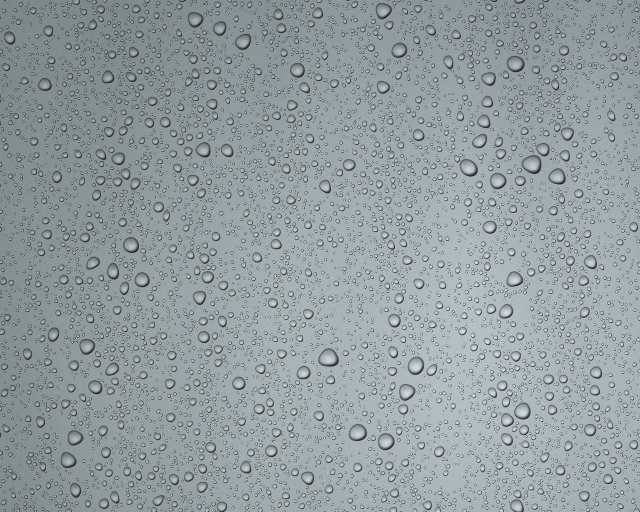
Give the GLSL for this texture, as a Shadertoy shader.

```glsl
// Rain droplets clustered in vertical trails on cool grey glass.

const int LAYERS = 7;
const int TRAILS = 6;
// Trail: centre at the bottom, sideways drift over the height, width, strength.
const vec4 TRAIL[TRAILS] = vec4[TRAILS](
    vec4(0.15, 0.05, 0.075, 0.85), vec4(0.315, 0.01, 0.028, 1.0),
    vec4(0.435, 0.02, 0.035, 0.8), vec4(0.625, -0.02, 0.027, 1.0),
    vec4(0.82, -0.07, 0.045, 0.8), vec4(0.94, -0.10, 0.035, 0.75));

struct Drop {
    vec2 centre;
    float radius;
    vec4 traits;
};

vec4 hash4(vec2 p) {
    vec4 q = fract(p.xyxy * vec4(0.1031, 0.1030, 0.0973, 0.1099));
    q += dot(q, q.wzxy + 33.33);
    return fract((q.xxyz + q.yzzw) * q.zywx);
}

float gradientDot(vec2 cell, vec2 offset) {
    return dot(hash4(cell).xy * 2.0 - 1.0, offset);
}

float gradientNoise(vec2 p) {
    vec2 i = floor(p), f = fract(p);
    vec2 u = f * f * (3.0 - 2.0 * f), e = vec2(0.0, 1.0);
    return mix(mix(gradientDot(i, f), gradientDot(i + e.yx, f - e.yx), u.x),
               mix(gradientDot(i + e.xy, f - e.xy), gradientDot(i + 1.0, f - 1.0), u.x), u.y);
}

mat2 rotation(float angle) {
    float c = cos(angle), s = sin(angle);
    return mat2(c, s, -s, c);
}

// How crowded the drops are at a place, 0 to 1.
float wetness(vec2 uv) {
    float x = uv.x + 0.025 * gradientNoise(uv * vec2(5.0, 4.0));
    float wet = 0.0;
    for (int k = 0; k < TRAILS; k++) {
        float d = (x - TRAIL[k].x - TRAIL[k].y * uv.y) / TRAIL[k].z;
        wet += TRAIL[k].w * exp(-d * d);
    }
    return min(wet, 1.0);
}

// Each layer is a turned grid, finer than the one before.
mat2 layerGrid(int layer) {
    return rotation(float(layer) * 1.3 + 0.4) * (18.0 * pow(1.36, float(layer)));
}

Drop dropInCell(vec2 cell, int layer, float aspect) {
    mat2 grid = layerGrid(layer);
    vec4 h = hash4(cell + 71.7 * float(layer) + 200.0);
    vec4 traits = hash4(cell + 37.3 * float(layer) + 511.0);
    float size = mix(0.18, 0.34, h.z * h.z);
    vec2 spot = cell + 0.5 + (h.xy - 0.5) * (1.0 - 2.7 * size);
    vec2 centre = inverse(grid) * spot;
    float fineness = float(layer) / float(LAYERS - 1);
    float chance = mix(mix(0.02, 0.30, fineness), mix(0.32, 0.66, sqrt(fineness)),
                       wetness(centre / vec2(aspect, 1.0)));
    float radius = h.w < chance ? size / length(grid[0]) : 0.0;
    return Drop(centre, radius, traits);
}

// True where a drop of a coarser layer already takes the room.
bool isBlocked(Drop drop, int layer, float aspect) {
    for (int j = 0; j < layer; j++) {
        vec2 home = floor(layerGrid(j) * drop.centre);
        for (int n = 0; n < 9; n++) {
            Drop other = dropInCell(home + vec2(n % 3, n / 3) - 1.0, j, aspect);
            float room = 1.15 * (drop.radius + other.radius);
            if (other.radius > 0.0 && distance(drop.centre, other.centre) < room) return true;
        }
    }
    return false;
}

// Distance from the centre of a leaning, uneven oval; 1 on its edge.
float ovalDistance(vec2 u, vec4 traits) {
    vec2 q = rotation((traits.x - 0.5) * 1.8) * u;
    float stretch = mix(0.95, 1.24, traits.y * traits.y);
    q *= vec2(stretch, 1.0 / stretch);
    float angle = atan(q.y, q.x + 1e-5);
    return length(q) * (1.0 + 0.09 * traits.z * sin(3.0 * angle + 6.28 * traits.w));
}

// Dark rim, heavy at the lower right, around a clear and glossy middle.
vec3 shadeDrop(vec3 glass, vec2 u, float edge) {
    float lower = 0.5 + 0.5 * dot(u / max(length(u), 1e-4), vec2(0.55, -0.83));
    float rim = smoothstep(mix(0.72, 0.5, lower), 1.0, edge) * mix(0.42, 0.86, lower * lower);
    vec2 g = u - vec2(0.05, -0.2);
    float gloss = 0.13 * exp(-4.0 * dot(g, g)) - 0.12 * smoothstep(0.0, 0.9, u.y);
    return (glass + gloss) * (1.0 - rim);
}

vec3 glassColour(vec2 uv, vec2 p) {
    vec2 d = (uv - vec2(0.72, 0.3)) * vec2(1.0, 0.9);
    float light = mix(0.49, 0.735, exp(-2.2 * dot(d, d)));
    light += 0.03 * gradientNoise(uv * vec2(9.0, 1.5)) + 0.03 * gradientNoise(p * 190.0);
    return light + vec3(-0.038, 0.0, 0.002 + 0.02 * uv.x);
}

void mainImage(out vec4 fragColor, in vec2 fragCoord) {
    vec2 uv = fragCoord / iResolution.xy;
    vec2 p = fragCoord / iResolution.y;
    float aspect = iResolution.x / iResolution.y;
    vec3 glass = glassColour(uv, p);
    vec3 colour = glass;
    for (int layer = 0; layer < LAYERS; layer++) {
        Drop drop = dropInCell(floor(layerGrid(layer) * p), layer, aspect);
        if (drop.radius <= 0.0) continue;
        vec2 u = (p - drop.centre) / drop.radius;
        float edge = ovalDistance(u, drop.traits);
        float blur = 0.7 / (iResolution.y * drop.radius);
        if (edge > 1.0 + blur || isBlocked(drop, layer, aspect)) continue;
        float cover = 1.0 - smoothstep(1.0 - blur, 1.0 + blur, edge);
        colour = mix(colour, shadeDrop(glass, u, edge), cover);
    }
    fragColor = vec4(colour, 1.0);
}
```
